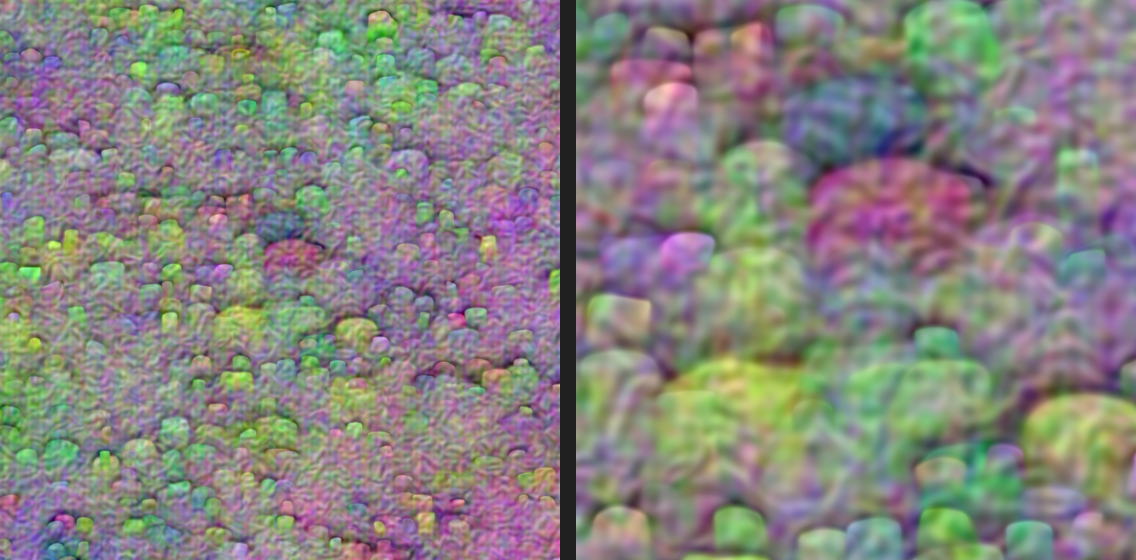
Left: the whole. Right: its middle third, enlarged.
A Shadertoy shader for this pattern:

```glsl
// Embossed mauve cloth scattered with overlapping green, violet and amber domed blocks.

const vec3 GROUND = vec3(0.562, 0.565, 0.555);
const vec3 GREEN_AXIS = vec3(-0.075, 0.165, -0.14);   // positive green, negative violet
const vec3 WARM_AXIS = vec3(0.125, 0.005, -0.09);     // positive amber, negative blue
const int LAYERS = 3;
const float FIRST_CELLS = 10.0;    // block cells across in the coarsest layer
const float CELL_GROWTH = 1.55;
const float COVERAGE = 0.5;
const float EDGE_SOFTNESS = 0.06;
const float SHADOW_DEPTH = 0.32;
const float RIPPLE_DEPTH = 0.2;
const float GRAIN_CHROMA = 1.1;
const float WEAVE_CELLS = 96.0;
const float WEAVE_DEPTH = 0.009;

vec3 hash3(vec2 p) {
    vec3 q = fract(vec3(p.xyx) * vec3(0.1031, 0.1030, 0.0973));
    q += dot(q, q.yxz + 33.33);
    return fract((q.xxy + q.yzz) * q.zyx);
}

// Three independent channels of value noise, centred on zero.
vec3 noise3(vec2 p) {
    vec2 i = floor(p), f = fract(p);
    f = f * f * (3.0 - 2.0 * f);
    vec3 low = mix(hash3(i), hash3(i + vec2(1, 0)), f.x);
    vec3 high = mix(hash3(i + vec2(0, 1)), hash3(i + vec2(1, 1)), f.x);
    return mix(low, high, f.y) - 0.5;
}

float roundedBox(vec2 p, vec2 halfSize, float radius) {
    vec2 q = abs(p) - halfSize + radius;
    return length(max(q, 0.0)) + min(max(q.x, q.y), 0.0) - radius;
}

// Tone holds light, green and warm; a block has a domed top and a fading foot.
vec3 drawBlock(vec3 tone, vec2 p, vec2 halfSize, vec3 blockTone, float strength) {
    p.y += 0.25 * p.x * p.x / halfSize.x;
    float d = roundedBox(p, halfSize, 0.3 * min(halfSize.x, halfSize.y));
    float height = p.y / halfSize.y;

    // Shadow cast above the dome, deepest over bold blocks
    float shadow = exp(-7.0 * max(d, 0.0)) * smoothstep(0.1, 1.1, height);
    tone.x -= SHADOW_DEPTH * strength * strength * shadow * smoothstep(-EDGE_SOFTNESS, 0.0, d);

    // Lit body
    float body = 1.0 - smoothstep(-EDGE_SOFTNESS, EDGE_SOFTNESS, d);
    body *= strength * mix(0.35, 0.95, smoothstep(-1.0, 0.3, height));
    float roundness = 1.0 - pow(abs(p.x) / halfSize.x, 2.0);
    blockTone.x += 0.06 * height + 0.08 * (roundness - 0.6);
    return mix(tone, blockTone, clamp(body, 0.0, 1.0));
}

vec3 scatterBlocks(vec3 tone, vec3 region, vec2 uv, float cells, float seed) {
    vec2 p = uv * cells + seed * 0.37;
    vec2 id = floor(p);
    for (int j = 1; j >= -1; j--) {
        for (int i = -1; i <= 1; i++) {
            vec2 cell = id + vec2(i, j);
            vec3 place = hash3(cell + seed * 71.0);
            vec3 look = hash3(cell + seed * 37.0 + 211.0);
            vec3 build = hash3(cell + seed * 53.0 + 97.0);
            if (place.z > COVERAGE) continue;
            vec2 center = cell + 0.5 + 0.5 * (place.xy - 0.5);
            vec2 halfSize = mix(vec2(0.2), vec2(0.48), build.xy);
            vec3 blockTone = vec3(0.18, 2.2, 2.2) * (look - vec3(0.5, 0.36, 0.5));
            tone = drawBlock(tone, p - center, halfSize, blockTone + region,
                             mix(0.3, 1.0, build.z));
        }
    }
    return tone;
}

void mainImage(out vec4 fragColor, in vec2 fragCoord) {
    vec2 uv = fragCoord / iResolution.y;
    vec2 side = abs(fragCoord / iResolution.xy - 0.5);
    float border = smoothstep(0.25, 0.5, max(side.x, side.y));

    // Broad drifts of colour, richer toward the border
    vec3 region = noise3(uv * 5.0 + 3.7) + 0.6 * noise3(uv * 11.0 + 19.0);
    region *= vec3(0.08, 1.25, 1.2) * mix(0.6, 1.3, border);
    vec3 tone = region + vec3(0.01, -0.1, 0.0);

    // Blocks, coarse to fine, with wavering sides
    vec2 bent = uv + 0.009 * noise3(uv * 38.0).xy;
    float cells = FIRST_CELLS;
    for (int k = 0; k < LAYERS; k++) {
        tone = scatterBlocks(tone, region, bent, cells, float(k) + 1.0);
        cells *= CELL_GROWTH;
    }

    // Central crimson dome under a blue hollow
    vec2 middle = (bent - vec2(0.52, 0.54)) * 10.0;
    tone = drawBlock(tone, middle - vec2(-0.2, 0.5), vec2(0.42, 0.3),
                     vec3(-0.1, -0.2, -0.9), 0.85);
    tone = drawBlock(tone, middle, vec2(0.48, 0.34), vec3(-0.12, -0.75, 1.0), 0.95);

    // Upright fibres and slanting embossed ripples
    tone += vec3(0.07, 0.6, 0.6) * noise3(uv * vec2(95.0, 28.0));
    vec2 grain = mat2(0.85, 0.5, -0.5, 0.85) * uv * vec2(120.0, 120.0);
    grain += 1.2 * noise3(uv * 40.0).yz;
    vec3 crest = noise3(grain);
    tone.x += RIPPLE_DEPTH * (crest.x - noise3(grain + vec2(0.55, -0.5)).x);
    tone.yz += GRAIN_CHROMA * (0.65 * crest.yz + 0.65 * noise3(uv * 80.0 + 51.0).yz);

    // Faint square weave
    vec2 weave = cos(6.28318 * WEAVE_CELLS * uv);
    tone.x += WEAVE_DEPTH * (weave.x + weave.y);

    vec3 color = GROUND + tone.x + tone.y * GREEN_AXIS + tone.z * WARM_AXIS;
    fragColor = vec4(clamp(color, 0.0, 1.0), 1.0);
}
```
